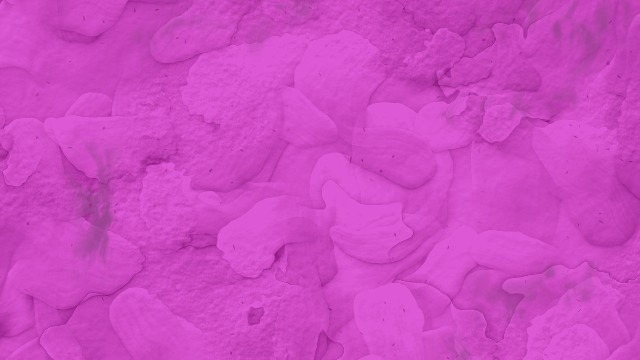
This texture is drawn by a WebGL 2 fragment shader. Its source:

```glsl
#version 300 es
precision highp float;
// Magenta modelling clay pressed into overlapping thumb smears.

uniform vec2 u_resolution;
out vec4 fragColor;

const vec2 LIGHT = vec2(-0.35, 0.94);
const int LAYERS = 4;

float hash(vec2 p) {
    return fract(sin(dot(p, vec2(127.1, 311.7))) * 43758.5453);
}

vec2 hash2(vec2 p) {
    return vec2(hash(p), hash(p + 17.3));
}

float noise(vec2 p) {
    vec2 i = floor(p), f = fract(p);
    f = f * f * (3.0 - 2.0 * f);
    return mix(mix(hash(i), hash(i + vec2(1, 0)), f.x),
               mix(hash(i + vec2(0, 1)), hash(i + vec2(1, 1)), f.x), f.y);
}

float fbm(vec2 p) {
    float sum = 0.0, amp = 0.5;
    for (int i = 0; i < 4; i++) {
        sum += amp * noise(p);
        p = mat2(1.6, 1.2, -1.2, 1.6) * p + 4.7;
        amp *= 0.5;
    }
    return sum;
}

vec2 wobble(vec2 p, float freq) {
    return vec2(noise(p * freq), noise(p * freq + 41.3)) - 0.5;
}

// Brightness of a bumpy surface facing the light
float relief(vec2 p, float freq, float reach) {
    return fbm(p * freq) - fbm((p + LIGHT * reach) * freq);
}

// One rounded smear: crisp lip at its head, blended away at its tail
float smear(float tone, vec2 p, vec2 cell, float size, float layer) {
    vec2 seed = cell + layer * 31.7;
    vec2 q = p - (cell + 0.1 + 0.8 * hash2(seed)) * size;
    float angle = 6.2832 * hash(seed + 5.1);
    vec2 axis = vec2(cos(angle), sin(angle));
    vec2 side = vec2(-axis.y, axis.x);
    vec2 local = vec2(dot(q, axis), dot(q, side)) / size;

    // Bent and widening toward the head
    local.y += (hash(seed + 6.6) - 0.5) * 1.2 * local.x * local.x;
    float halfLength = mix(0.1, 0.5, hash(seed + 9.2));
    float along = clamp(local.x, -halfLength, halfLength);
    float radius = mix(0.13, 0.3, hash(seed + 3.7)) * (1.0 + 0.5 * along);
    vec2 off = local - vec2(along, 0.0);
    float d = (length(off) - radius) * size;
    float lit = dot(axis * off.x + side * off.y, LIGHT) / max(length(off), 0.001);
    float fade = smoothstep(-halfLength - radius, halfLength * 0.4, local.x);

    // Crease and soft shadow thrown on the clay beneath
    float gap = max(d, 0.0);
    float shadow = 2.8 * exp(-gap / 0.004) + 1.5 * exp(-gap / 0.018);
    shadow *= (0.2 + 0.8 * max(-lit, 0.0)) * mix(0.4, 1.2, hash(seed + 7.9));
    tone -= shadow * fade;

    // Drag streaks, bright rim and a fall of light along the smear
    float streak = noise(vec2(local.x * 3.0, local.y * 45.0) + seed * 7.0) - 0.5;
    float surface = 1.5 * (hash(seed + 1.3) - 0.5) + 0.6 * streak;
    surface += 1.6 * dot(q, LIGHT) / size;
    surface += 1.1 * lit * smoothstep(-0.022, 0.0, d);
    return mix(tone, surface, smoothstep(0.002, -0.002, d) * fade);
}

// All smears of one layer near p
float smearLayer(float tone, vec2 p, float size, float layer) {
    vec2 home = floor(p / size);
    for (int j = -1; j <= 1; j++)
        for (int i = -1; i <= 1; i++)
            tone = smear(tone, p, home + vec2(i, j), size, layer);
    return tone;
}

// Torn ridge along a noise contour, present only in places
float ridge(vec2 p, float freq) {
    float d = (fbm(p * freq) - 0.48) / freq;
    float present = smoothstep(0.45, 0.65, noise(p * 5.0 + 8.0));
    float under = smoothstep(-0.001, 0.001, d) * exp(-max(d, 0.0) / 0.005);
    float lip = smoothstep(0.001, -0.001, d) * exp(min(d, 0.0) / 0.006);
    return present * (1.0 * lip - 2.6 * under);
}

// Sparse little dents, 0 to 1
float pits(vec2 p, float size) {
    vec2 cell = floor(p / size);
    vec2 q = fract(p / size) - 0.3 - 0.4 * hash2(cell);
    float angle = 6.2832 * hash(cell + 2.9);
    q = mat2(cos(angle), sin(angle), -sin(angle), cos(angle)) * q;
    float dent = smoothstep(0.2, 0.05, length(q * vec2(0.8, 1.8)));
    return dent * smoothstep(0.9, 1.0, hash(cell + 8.3));
}

vec3 clayColor(float tone) {
    vec3 stepSize = tone > 0.0 ? vec3(0.04, 0.04, 0.05) : vec3(0.05, 0.037, 0.05);
    return vec3(0.80, 0.28, 0.75) + clamp(tone, -4.5, 1.6) * stepSize;
}

void main() {
    vec2 p = gl_FragCoord.xy / u_resolution.y;
    vec2 uv = gl_FragCoord.xy / u_resolution;

    // Torn regions get ragged edges and a rougher skin
    float torn = smoothstep(0.5, 0.75, noise(p * 4.5 + 13.0));
    vec2 bent = p + 0.11 * wobble(p, 4.5) + 0.03 * wobble(p, 15.0);
    bent += (0.003 + 0.016 * torn) * wobble(p, 60.0);

    float tone = 0.0;
    for (int i = 0; i < LAYERS; i++) {
        float layer = float(i);
        tone = smearLayer(tone, bent + layer * vec2(0.37, 0.21), 0.44 - 0.05 * layer, layer);
    }

    // Ridges, broad lumps, fine skin, dents and uneven lighting
    tone += ridge(bent + 5.0, 3.0);
    tone += 11.0 * relief(bent + 3.0, 5.0, 0.012);
    tone += (1.3 + 2.8 * torn) * relief(p, 75.0, 0.005);
    tone -= 3.0 * pits(p + 0.014 * wobble(p, 40.0), 0.03);
    tone += 2.4 * (fbm(p * 2.5 + 61.0) - 0.47);
    vec2 v = uv - vec2(0.55, 0.35);
    tone += 0.85 - 2.2 * dot(v, v);

    // Grey smudges rubbed into the clay
    float dirt = smoothstep(0.54, 0.78, fbm(bent * 4.0 + 27.0));
    dirt *= smoothstep(0.3, 0.7, fbm(bent * vec2(38.0, 17.0)));
    vec3 color = mix(clayColor(tone), vec3(0.52, 0.25, 0.49), 0.7 * dirt);
    fragColor = vec4(color, 1.0);
}
```
